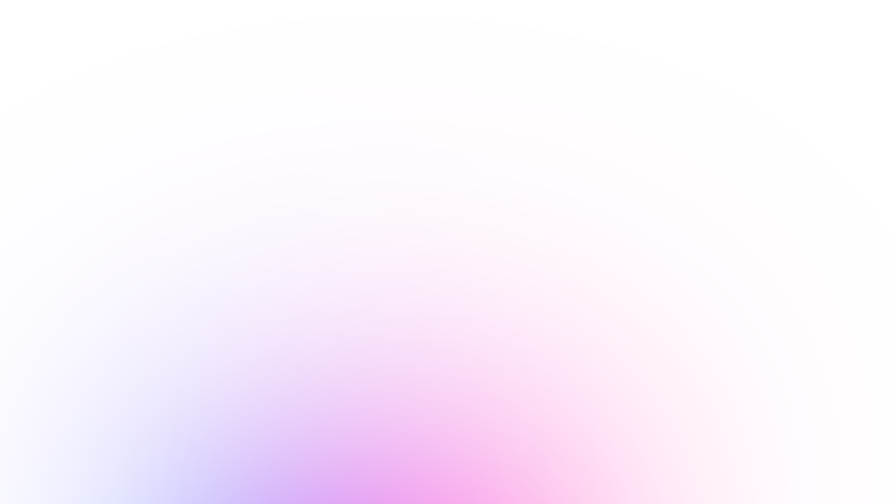
Reproduce this background procedurally as a WebGL 1 fragment shader.

```glsl
precision highp float;
// A soft violet-to-pink glow rising from the lower edge of a white field.
// Each colour channel loses light in its own bell curve across the width,
// and the offset centres of those curves turn the hue from blue to rose.

uniform vec2 u_resolution;

// Light absorbed per channel at a point in 0..1 canvas coordinates.
vec3 absorbedLight(vec2 p) {
    vec3 centre = vec3(0.26, 0.43, 0.55);
    vec3 spread = vec3(0.19, 0.27, 0.22) + 0.10 * p.y;
    vec3 offset = (p.x - centre) / spread;
    vec3 across = exp(-offset * offset);

    // Quick falloff near the base, then a long faint tail
    vec3 upward = exp(-p.y * vec3(2.9, 2.36, 2.2) - 3.08 * p.y * p.y);

    return vec3(0.17, 0.35, 0.07) * across * upward;
}

void main() {
    vec2 p = gl_FragCoord.xy / u_resolution;
    gl_FragColor = vec4(vec3(1.0) - absorbedLight(p), 1.0);
}
```
